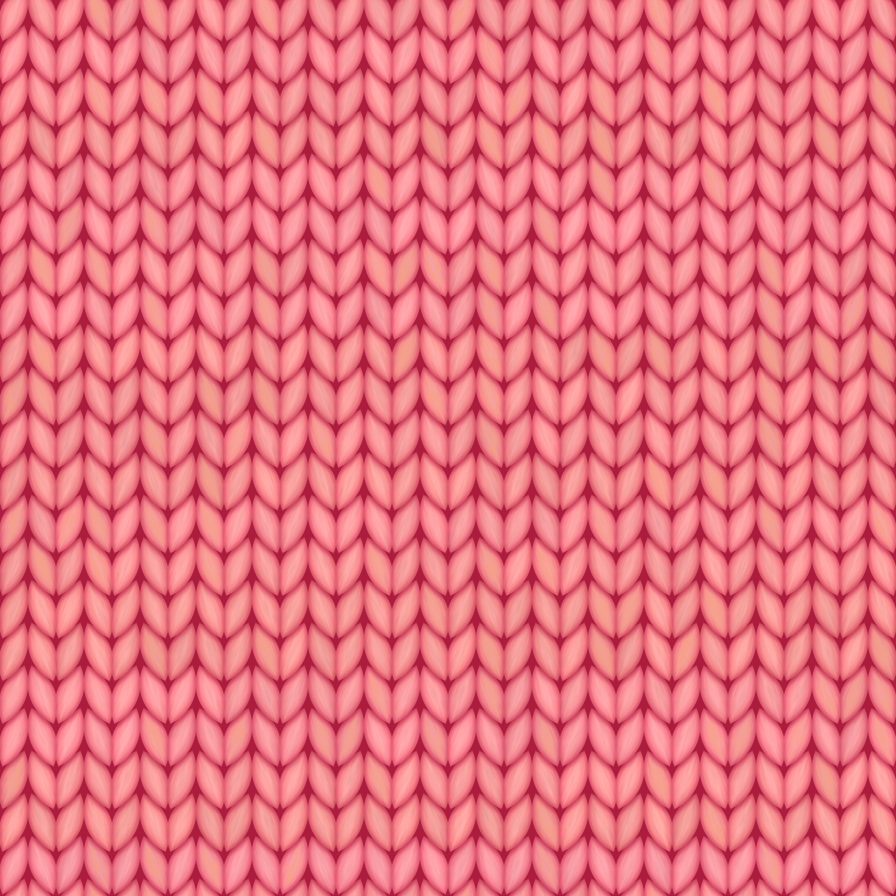
This texture is drawn by a Shadertoy shader. Its source:

```glsl
const vec2 REPEATS = vec2(16.0, 21.0);      // stitches across and down
const float ROW_OFFSET = 0.22;              // vertical phase, in rows
const float LEAF_X = 0.24;                  // leaf centre, in column widths
const float LEAF_TILT = 0.36;               // lean from vertical, radians
const float HALF_LENGTH = 0.555;
const float HALF_WIDTH = 0.23;
const float SHADOW_REACH = 0.13;
const float SHADOW_STRENGTH = 0.42;
const float FIBRE_STRENGTH = 0.09;
const float TINT_CHANCE = 0.3;

const vec3 GAP = vec3(0.67, 0.11, 0.24);
const vec3 EDGE = vec3(0.87, 0.34, 0.44);
const vec3 BODY = vec3(0.97, 0.51, 0.57);
const vec3 HIGHLIGHT = vec3(0.99, 0.63, 0.66);
const vec3 CORAL = vec3(0.95, 0.52, 0.52);
const vec3 ORANGE = vec3(0.94, 0.61, 0.50);

float hash(vec2 p) {
    return fract(sin(dot(p, vec2(127.1, 311.7))) * 43758.5453);
}

float noise(vec2 p) {
    vec2 i = floor(p);
    vec2 f = fract(p);
    f = f * f * (3.0 - 2.0 * f);
    float low = mix(hash(i), hash(i + vec2(1.0, 0.0)), f.x);
    float high = mix(hash(i + vec2(0.0, 1.0)), hash(i + 1.0), f.x);
    return mix(low, high, f.y);
}

// Depth inside a pointed oval; x runs across the strand, y along it
float leafDepth(vec2 p) {
    float radius = (HALF_LENGTH * HALF_LENGTH + HALF_WIDTH * HALF_WIDTH) / (2.0 * HALF_WIDTH);
    return radius - length(vec2(abs(p.x) + radius - HALF_WIDTH, p.y));
}

// Yarn colour with rounded shading, fibres and dye variation
vec3 yarn(vec2 p, float depth, vec2 id, float side) {
    vec2 leafId = id + vec2(side * 37.0, 0.0);
    float seed = hash(leafId + 5.3);
    vec3 color = mix(EDGE, BODY, smoothstep(0.0, 0.09, depth));
    color = mix(color, HIGHLIGHT, smoothstep(0.06, 0.19, depth));

    float rowTone = hash(vec2(id.y, 71.0));
    color = mix(color, color * CORAL / BODY, 0.7 * rowTone);
    color *= 0.98 + 0.05 * seed;

    // Streaks follow the strand and bow with its outline
    float bow = p.x / (1.15 - p.y * p.y / (HALF_LENGTH * HALF_LENGTH) * 0.6);
    vec2 strand = vec2(bow * 34.0, p.y * 4.0) + seed * 50.0;
    float fibre = noise(strand) * 0.65 + noise(strand * 2.1) * 0.35;
    color *= 1.0 + FIBRE_STRENGTH * (fibre - 0.5);

    // Warm flecks, mostly on left leaves
    float chance = TINT_CHANCE * (side < 0.0 ? 1.0 : 0.2);
    float tinted = step(hash(leafId + 19.7), chance);
    float fleck = smoothstep(0.04, 0.17, depth) * smoothstep(0.15, 0.65, fibre);
    return mix(color, ORANGE, 0.65 * tinted * fleck);
}

void mainImage(out vec4 fragColor, in vec2 fragCoord) {
    vec2 grid = fragCoord / iResolution.xy * REPEATS;
    grid.y -= ROW_OFFSET;
    float pixel = REPEATS.x / iResolution.x;
    float rowHeight = REPEATS.x / REPEATS.y;

    float column = floor(grid.x + 0.5);
    float row = floor(grid.y);
    float x = grid.x - column;
    float side = x < 0.0 ? -1.0 : 1.0;
    vec2 across = vec2(cos(LEAF_TILT), -sin(LEAF_TILT));
    vec2 along = vec2(sin(LEAF_TILT), cos(LEAF_TILT));

    // Each stitch lies over the one below it
    vec3 color = GAP;
    for (int k = -1; k <= 1; k++) {
        float leafRow = row + float(k);
        vec2 offset = vec2(abs(x) - LEAF_X, (grid.y - leafRow - 0.5) * rowHeight);
        vec2 p = vec2(dot(offset, across), dot(offset, along));
        float depth = leafDepth(p);
        float crease = min(depth, abs(x) + 0.015);

        float shadow = smoothstep(-SHADOW_REACH, 0.0, depth);
        color = mix(color, GAP, SHADOW_STRENGTH * shadow);

        vec2 id = mod(vec2(column, leafRow), REPEATS);
        float coverage = smoothstep(-0.75 * pixel, 0.75 * pixel, depth);
        color = mix(color, yarn(p, crease, id, side), coverage);
    }
    fragColor = vec4(color, 1.0);
}
```
